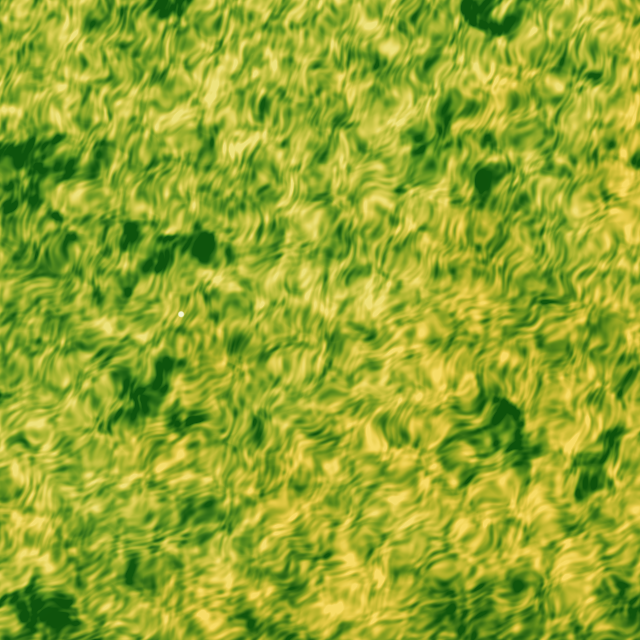
Give the GLSL for this texture, as a three.js fragment shader.

```glsl
// Sunlit meadow seen from above: yellow-green grass with dark clumps and fine leaning blades.
varying vec2 vUv;

vec2 hash2(vec2 p) {
  vec3 q = fract(p.xyx * vec3(0.1031, 0.1030, 0.0973));
  q += dot(q, q.yzx + 33.33);
  return fract((q.xx + q.yz) * q.zy);
}

float cornerSlope(vec2 cell, vec2 offset) {
  float angle = 6.2832 * hash2(cell).x;
  return dot(vec2(cos(angle), sin(angle)), offset);
}

// Gradient noise, centred on zero
float noise(vec2 p) {
  vec2 i = floor(p), f = fract(p);
  vec2 u = f * f * (3.0 - 2.0 * f);
  vec2 e = vec2(1.0, 0.0);
  float low = mix(cornerSlope(i, f), cornerSlope(i + e.xy, f - e.xy), u.x);
  float high = mix(cornerSlope(i + e.yx, f - e.yx), cornerSlope(i + e.xx, f - e.xx), u.x);
  return mix(low, high, u.y);
}

// Coordinates across and along a direction that leans right of vertical
vec2 leaning(vec2 p, float lean) {
  float c = cos(lean), s = sin(lean);
  return vec2(p.x * c - p.y * s, p.x * s + p.y * c);
}

// Scattered dark clumps with ragged rims
float clumps(vec2 p, float ragged) {
  vec2 q = p * 4.6 + 7.0;
  float cover = 0.0;
  for (int y = -1; y <= 1; y++) {
    for (int x = -1; x <= 1; x++) {
      vec2 cell = floor(q) + vec2(float(x), float(y));
      vec2 centre = cell + 0.15 + 0.7 * hash2(cell);
      vec2 kind = hash2(cell + 51.7);
      float radius = mix(0.16, 0.42, kind.y);
      float d = length(q - centre) + ragged * 0.35;
      cover = max(cover, step(kind.x, 0.42) * smoothstep(radius, radius * 0.15, d));
    }
  }
  return cover;
}

vec3 ramp(vec3 below, vec3 above, float from, float to, float tone) {
  return mix(below, above, clamp((tone - from) / (to - from), 0.0, 1.0));
}

// Shade to sunlit grass; tone is about -2.7 to 2.4
vec3 grassColour(float tone) {
  vec3 c = vec3(0.07, 0.34, 0.05);
  c = ramp(c, vec3(0.23, 0.46, 0.10), -2.7, -1.7, tone);
  c = ramp(c, vec3(0.38, 0.57, 0.12), -1.7, -0.9, tone);
  c = ramp(c, vec3(0.52, 0.64, 0.15), -0.9, -0.25, tone);
  c = ramp(c, vec3(0.65, 0.70, 0.18), -0.25, 0.33, tone);
  c = ramp(c, vec3(0.76, 0.75, 0.24), 0.33, 0.92, tone);
  c = ramp(c, vec3(0.87, 0.81, 0.32), 0.92, 1.6, tone);
  return ramp(c, vec3(0.94, 0.88, 0.46), 1.6, 2.4, tone);
}

void main() {
  vec2 p = vUv;

  // Bend the ground so that tufts curl
  vec2 bend = vec2(noise(p * 22.0 + 3.1), noise(p * 22.0 + 41.7));
  vec2 w = p + 0.016 * bend;

  // Broad patches down to small tufts
  float patches = noise(p * 5.0 + 11.3);
  float mottles = noise(w * 14.0 + 23.9);
  vec2 slanted = leaning(w, 0.5);
  float tufts = noise(slanted * vec2(36.0, 27.0) + 5.7);
  float grains = noise(slanted * vec2(78.0, 52.0) + 71.2);

  // Upright blades, giving way to lying ones near the bottom
  float upright = noise(leaning(w, 0.3) * vec2(135.0, 52.0) + 17.4);
  float lying = noise(leaning(w, 1.15) * vec2(125.0, 45.0) + 63.8);
  float lie = smoothstep(-0.25, 0.35, noise(p * 9.0 + 31.0) + 0.35 - 0.8 * p.y);
  float blades = mix(upright, lying, lie);
  float threads = 0.2 - abs(noise(w * vec2(48.0, 60.0) + 87.1));

  // Shaded clumps, and the darker lower edge
  float clump = clumps(w, tufts + mottles);
  float edge = smoothstep(0.11, 0.0, p.y + 0.12 * patches + 0.06 * mottles);

  float tone = 0.14 + 1.3 * patches + 1.7 * mottles + 2.5 * tufts + 2.2 * grains;
  tone += 2.3 * blades + 0.9 * threads;
  tone += 0.35 * smoothstep(0.0, 0.5, p.x) - 0.25;
  tone -= 1.7 * clump + 1.0 * edge;

  // Golden toward the lower right, cooler inside clumps
  vec3 colour = grassColour(tone);
  float golden = smoothstep(0.1, 0.9, p.x - p.y + 0.4 + 0.7 * noise(p * 7.0 + 9.4));
  colour *= mix(vec3(0.99, 1.01, 1.06), vec3(1.03, 0.98, 0.86), golden);
  colour = mix(colour, colour * vec3(0.72, 0.94, 0.85), 0.6 * clump);

  // One pale fleck among the blades
  float fleck = smoothstep(0.006, 0.003, length(p - vec2(0.283, 0.509)));
  colour = mix(colour, vec3(0.95, 0.97, 0.82), fleck);

  gl_FragColor = vec4(colour, 1.0);
}
```
